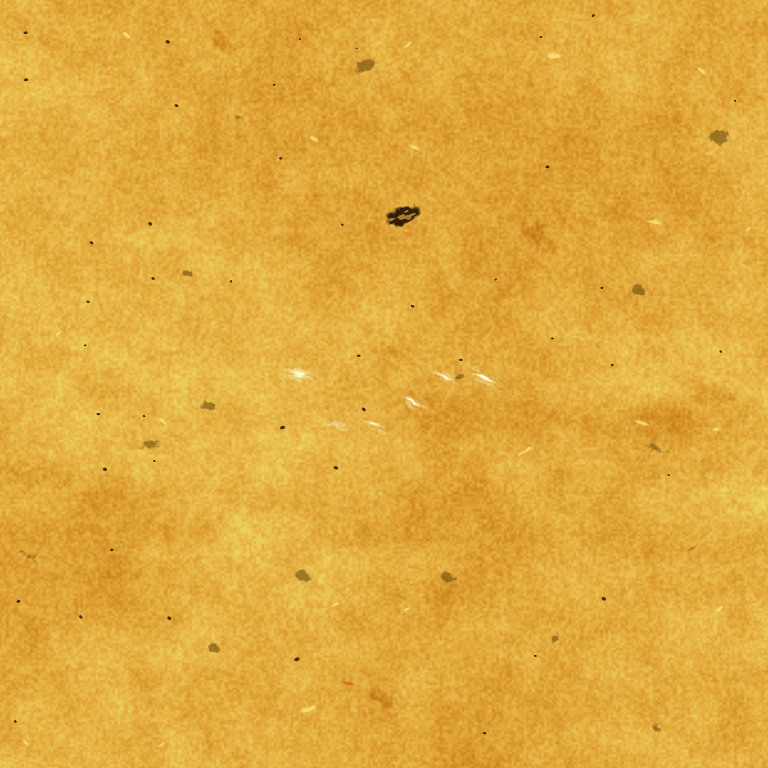
Reproduce this texture procedurally as a three.js fragment shader.

```glsl
// Aged golden parchment with mottled stains, fine grain, dark flecks and pale flakes.
varying vec2 vUv;

#define PAPER vec3(0.888, 0.668, 0.240)
#define TONE_STEP vec3(0.022, 0.050, 0.043)
#define INK vec3(0.16, 0.09, 0.02)
#define OLIVE vec3(0.45, 0.32, 0.07)
#define RUST vec3(0.80, 0.36, 0.05)
#define PALE vec3(1.00, 0.90, 0.50)
#define FLAKE vec3(1.00, 1.00, 0.84)
#define BLOTCH 1.9
#define MOTTLE 1.5
#define GRAIN 2.3
#define FLAKES 6

float hash(vec2 p) {
  vec3 q = fract(p.xyx * 0.1031);
  q += dot(q, q.yzx + 33.33);
  return fract((q.x + q.y) * q.z);
}

vec2 hash2(vec2 p) {
  return vec2(hash(p), hash(p + 71.7));
}

mat2 turn(float angle) {
  float c = cos(angle), s = sin(angle);
  return mat2(c, -s, s, c);
}

// Value noise centred on zero
float noise(vec2 p) {
  vec2 i = floor(p), f = fract(p);
  f = f * f * (3.0 - 2.0 * f);
  float low = mix(hash(i), hash(i + vec2(1.0, 0.0)), f.x);
  float high = mix(hash(i + vec2(0.0, 1.0)), hash(i + 1.0), f.x);
  return mix(low, high, f.y) - 0.5;
}

float fbm(vec2 p) {
  float sum = 0.0, amp = 1.0;
  for (int i = 0; i < 5; i++) {
    sum += amp * noise(p);
    p = turn(0.5) * p * 2.03 + 17.3;
    amp *= 0.52;
  }
  return sum;
}

// Coverage of ragged marks, at most one per grid cell
float marks(vec2 uv, float cells, float share, vec2 size, float ragged, float seed) {
  vec2 cell = floor(uv * cells) + seed;
  vec2 centre = 0.2 + 0.6 * hash2(cell);
  vec2 p = turn(1.6 * (hash(cell + 5.1) - 0.5)) * (fract(uv * cells) - centre) / cells;
  float d = length(p / (size * (0.6 + 0.8 * hash(cell + 9.7))));
  d += ragged * fbm(uv * 110.0 + seed);
  return step(hash(cell + 3.3), share) * (1.0 - smoothstep(0.5, 1.1, d));
}

// Paper tone in standard deviations from the mean
float paperTone(vec2 uv) {
  float tone = BLOTCH * fbm(uv * vec2(4.0, 5.5) + 3.7);
  float band = smoothstep(0.2, 0.32, uv.y) * (1.0 - smoothstep(0.48, 0.62, uv.y));
  tone += 1.7 * band * (0.4 + uv.x) * fbm(vec2(uv.x * 2.5, uv.y * 20.0) + 41.0);
  vec2 glow = (uv - vec2(0.18, 0.55)) / vec2(0.2, 0.16);
  tone += 0.6 * exp(-dot(glow, glow));
  tone += MOTTLE * fbm(uv * 26.0 + 8.0);
  tone += GRAIN * noise(uv * 310.0) + 0.6 * GRAIN * noise(uv * 190.0 + 60.0);
  tone += 0.7 * noise(uv * vec2(300.0, 70.0) + 90.0);
  return tone;
}

// Splintered bright flakes across the middle
float flakes(vec2 uv) {
  float light = 0.0;
  for (int i = 0; i < FLAKES; i++) {
    float k = float(i);
    vec2 centre = vec2(0.39 + 0.048 * k, 0.37 + 0.16 * hash(vec2(k, 12.0)));
    vec2 p = turn(-0.15 - 0.3 * hash(vec2(k, 4.0))) * (uv - centre);
    p.y += 0.006 * noise(uv * 90.0);
    vec2 halo = p / vec2(0.017, 0.006);
    vec2 core = p / vec2(0.008, 0.003);
    float splinter = smoothstep(0.02, 0.3, noise(p * vec2(70.0, 380.0) + k * 13.0));
    float power = 0.5 + 0.5 * hash(vec2(k, 29.0));
    light += power * (exp(-dot(core, core)) + 0.9 * splinter * exp(-dot(halo, halo)));
  }
  return clamp(light, 0.0, 1.0);
}

// One charred, flaking scar
float scar(vec2 uv) {
  vec2 p = turn(0.35) * (uv - vec2(0.523, 0.719));
  float d = length(p / vec2(0.023, 0.012)) + 0.45 * fbm(uv * 90.0);
  float crust = smoothstep(-0.22, 0.12, noise(p * vec2(130.0, 300.0)) + 8.0 * p.x);
  return (1.0 - smoothstep(0.75, 1.05, d)) * (0.35 + 0.65 * crust);
}

void main() {
  vec2 uv = vUv;
  float tone = paperTone(uv);

  // Soft brown smudges
  tone -= 1.8 * marks(uv, 5.0, 0.22, vec2(0.026, 0.016), 0.6, 20.0);
  vec3 colour = PAPER + tone * TONE_STEP - vec3(0.004 * tone * tone, 0.0, 0.0);

  // Scattered flecks
  colour = mix(colour, OLIVE, 0.65 * marks(uv, 9.0, 0.24, vec2(0.010, 0.006), 1.1, 130.0));
  colour = mix(colour, RUST, 0.7 * marks(uv, 6.0, 0.12, vec2(0.008, 0.002), 0.6, 240.0));
  colour = mix(colour, PALE, 0.75 * marks(uv, 8.0, 0.22, vec2(0.008, 0.0025), 0.7, 350.0));
  colour = mix(colour, INK, 0.85 * marks(uv, 12.0, 0.28, vec2(0.0028, 0.002), 0.4, 460.0));

  colour = mix(colour, INK, 0.95 * scar(uv));
  colour = mix(colour, FLAKE, flakes(uv));
  gl_FragColor = vec4(clamp(colour, 0.0, 1.0), 1.0);
}
```
